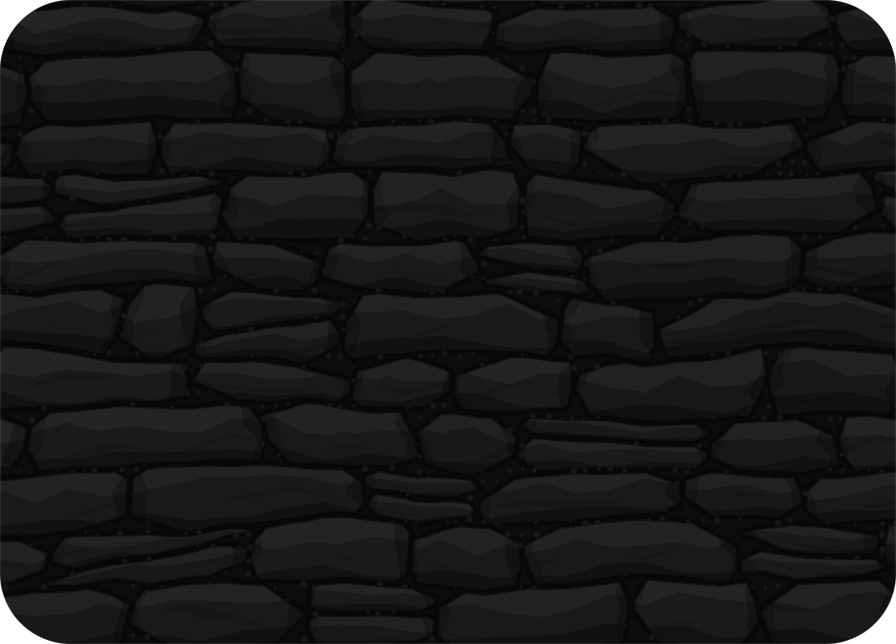
A Shadertoy shader for this texture:

```glsl
#define COURSES 11.0
#define STONE_WIDTH 0.245
#define JOINT_JITTER 0.72
#define JOINT_SLANT 0.6
#define SPLIT_CHANCE 0.2
#define GAP 0.0042
#define PEBBLE_CELL 0.02
#define CORNER_RADIUS 0.11
#define TINT vec3(0.98, 0.985, 1.05)
#define PAGE vec3(1.0)

float hash(vec2 p) {
    return fract(sin(dot(p, vec2(127.1, 311.7))) * 43758.5453);
}

// Piecewise linear noise, -0.5 to 0.5
float jag(float x, float seed) {
    float i = floor(x);
    return mix(hash(vec2(i, seed)), hash(vec2(i + 1.0, seed)), x - i) - 0.5;
}

// Soft step from 0 to 1 as the distance d turns positive
float edge(float d) {
    float aa = 0.8 / iResolution.y;
    return smoothstep(-aa, aa, d);
}

float courseLine(float row, float x) {
    float bend = 0.4 * jag(x * 4.0, row) + 0.12 * jag(x * 17.0, row + 40.0);
    return (row + bend) / COURSES;
}

float jointLine(float row, float col, float y) {
    vec2 id = vec2(col, row);
    float x = col + 0.5 * mod(row, 2.0) + JOINT_JITTER * (hash(id) - 0.5);
    float slant = JOINT_SLANT * (hash(id + 17.0) - 0.5);
    return x * STONE_WIDTH + slant * (y - (row + 0.5) / COURSES);
}

// Inward distance to a cut corner; q is measured from that corner
float chamfer(vec2 q, vec2 size, float seed) {
    float h = hash(vec2(seed, 3.0));
    float cutX = min(mix(0.012, 0.1, h * h * h), 0.45 * size.x);
    float cutY = size.y * mix(0.12, 0.5, hash(vec2(seed, 8.0)));
    vec2 n = 1.0 / vec2(cutX, cutY);
    return (dot(q, n) - 1.0) / length(n);
}

// Returns the inward distance of one stone and its faceted grey
float stone(vec2 p, float row, float col, out float grey) {
    float left = p.x - jointLine(row, col, p.y);
    float right = jointLine(row, col + 1.0, p.y) - p.x;
    float bottom = p.y - courseLine(row, p.x);
    float top = courseLine(row + 1.0, p.x) - p.y;
    float seed = row * 7.0 + col * 31.0;

    // Some stones are split into two thin ones
    if (hash(vec2(seed, 61.0)) < SPLIT_CHANCE) {
        float middle = mix(0.38, 0.62, hash(vec2(seed, 62.0)));
        float slope = 0.2 * (hash(vec2(seed, 63.0)) - 0.5);
        float cut = bottom - middle * (top + bottom) + slope * (left - right);
        if (cut > 0.0) { bottom = cut; seed += 503.0; }
        else top = -cut;
    }

    vec2 size = max(vec2(left + right, top + bottom), 0.015);
    float inset = min(min(left, right), min(bottom, top));
    inset = min(inset, chamfer(vec2(left, bottom), size, seed + 0.1));
    inset = min(inset, chamfer(vec2(right, bottom), size, seed + 0.2));
    inset = min(inset, chamfer(vec2(left, top), size, seed + 0.3));
    inset = min(inset, chamfer(vec2(right, top), size, seed + 0.4));
    inset -= GAP + 0.003 * jag(p.x * 30.0 + p.y * 19.0, seed);

    // Facets: lit top, middle band, face, dark foot and sides
    float h = size.y;
    float lit = top - h * (0.36 + 0.32 * jag(p.x * 19.0, seed + 1.0));
    float band = top - h * (0.53 + 0.4 * jag(p.x * 15.0, seed + 2.0));
    float foot = top - h * (0.79 + 0.25 * jag(p.x * 16.0, seed + 3.0));
    grey = mix(0.138, 0.115, edge(lit));
    grey = mix(grey, 0.101, edge(max(band, lit)));
    grey = mix(grey, 0.069, edge(foot));

    float sliver = abs(top - h * (0.62 + 0.5 * jag(p.x * 11.0, seed + 4.0)));
    grey *= 1.0 - 0.12 * edge(h * 0.16 * jag(p.x * 13.0, seed + 5.0) - sliver);

    float leftSide = 0.018 + 0.022 * jag(p.y * 42.0, seed + 6.0);
    float rightSide = 0.02 + 0.026 * jag(p.y * 38.0, seed + 7.0);
    grey *= 1.0 - 0.2 * edge(leftSide - left);
    grey *= 1.0 - 0.27 * edge(rightSide - right);
    grey *= mix(0.94, 1.05, hash(vec2(seed, 9.0)));
    grey = mix(0.06, grey, edge(inset - 0.0022));
    return inset;
}

float pebbles(vec2 p) {
    vec2 cell = floor(p / PEBBLE_CELL);
    vec2 centre = 0.3 + 0.4 * vec2(hash(cell), hash(cell + 5.0));
    float radius = mix(0.0015, 0.005, hash(cell + 11.0));
    float present = step(0.45, hash(cell + 23.0));
    return present * edge(radius - length(p - (cell + centre) * PEBBLE_CELL));
}

void mainImage(out vec4 fragColor, in vec2 fragCoord) {
    vec2 p = fragCoord / iResolution.y;
    float nearRow = floor(p.y * COURSES);

    // Keep the stone that reaches deepest around this point
    float inset = -1.0, grey = 0.0;
    for (float j = -1.0; j <= 1.0; j++) {
        float row = nearRow + j;
        float nearCol = floor(p.x / STONE_WIDTH - 0.5 * mod(row, 2.0));
        for (float i = -1.0; i <= 1.0; i++) {
            float shade;
            float d = stone(p, row, nearCol + i, shade);
            if (d > inset) { inset = d; grey = shade; }
        }
    }

    // Mortar, darkest beside the stones
    float mortar = mix(0.026, 0.046, smoothstep(0.0, 0.01, -inset));
    mortar = mix(mortar, 0.09, pebbles(p));
    vec3 colour = TINT * mix(mortar, grey, edge(inset));

    // Rounded panel
    vec2 halfSize = 0.5 * iResolution.xy / iResolution.y;
    vec2 q = abs(p - halfSize) - halfSize + CORNER_RADIUS;
    float outside = length(max(q, 0.0)) - CORNER_RADIUS;
    fragColor = vec4(mix(colour, PAGE, edge(outside)), 1.0);
}
```
